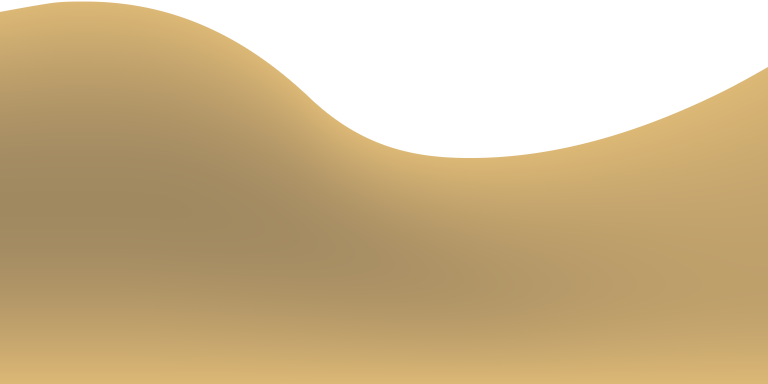
Reproduce this background procedurally as a Shadertoy shader.

```glsl
// A golden wave under a white sky, with a soft brown band inside it.
#define GOLD vec3(0.865, 0.722, 0.463)
#define BROWN vec3(0.628, 0.535, 0.380)
#define SKY vec3(1.0)
#define BAND_LEFT 0.466
#define BAND_RIGHT 0.255
#define BAND_FADE 0.50

const float HALF_PI = 1.5707963;
const int KNOTS = 7;

// Crest knots: position x, height y and slope z, in canvas heights.
const vec3 crest[KNOTS] = vec3[KNOTS](
    vec3(0.000, 0.969, 0.18), vec3(0.130, 0.9915, 0.15),
    vec3(0.221, 0.996, 0.00), vec3(0.807, 0.745, -0.95),
    vec3(1.224, 0.5885, 0.00), vec3(1.875, 0.758, 0.49),
    vec3(2.000, 0.8255, 0.57));

// Cubic Hermite curve between two knots.
float hermite(vec3 a, vec3 b, float x) {
    float width = b.x - a.x;
    float t = clamp((x - a.x) / width, 0.0, 1.0);
    float s = 1.0 - t;
    return s * s * ((1.0 + 2.0 * t) * a.y + t * width * a.z)
         + t * t * ((1.0 + 2.0 * s) * b.y - s * width * b.z);
}

float crestHeight(float x) {
    float height = crest[0].y;
    for (int i = 0; i < KNOTS - 1; i++) {
        if (x >= crest[i].x) height = hermite(crest[i], crest[i + 1], x);
    }
    return height;
}

// Eases from 0 at an edge to 1 at the middle of the band.
float ease(float t) {
    return sin(HALF_PI * clamp(t, 0.0, 1.0));
}

void mainImage(out vec4 fragColor, in vec2 fragCoord) {
    vec2 p = fragCoord / iResolution.xy * vec2(2.0, 1.0);
    float height = crestHeight(p.x);

    // Brown band, fading to both edges and towards the right
    float middle = mix(BAND_LEFT, BAND_RIGHT, smoothstep(0.3, 1.4, p.x));
    float shade = ease((height - p.y) / (height - middle)) * ease(p.y / middle);
    shade *= mix(1.0, BAND_FADE, smoothstep(0.4, 2.0, p.x));
    vec3 wave = mix(GOLD, BROWN, shade);

    // Smooth crest edge, one pixel wide
    float stepX = 0.002;
    float slope = (crestHeight(p.x + stepX) - crestHeight(p.x - stepX)) / (2.0 * stepX);
    float edge = (height - p.y) * inversesqrt(1.0 + slope * slope);
    float cover = clamp(edge * iResolution.y + 0.5, 0.0, 1.0);
    fragColor = vec4(mix(SKY, wave, cover), 1.0);
}
```
